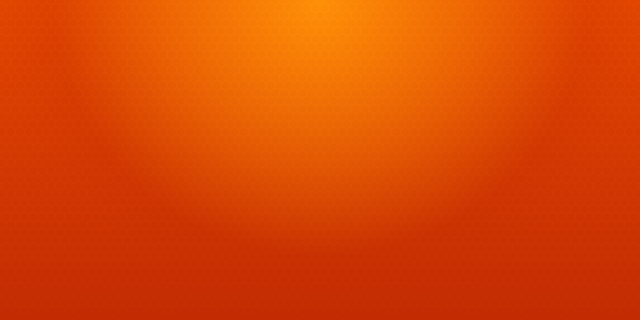
This background is drawn by a Shadertoy shader. Its source:

```glsl
// Orange backdrop with a warm glow from the top centre and a faint honeycomb.

// Distance from p to the nearest border of a pointy-top hexagon grid, cell width 1.
float hexBorder(vec2 p) {
    vec2 cell = vec2(1.0, 1.7320508);
    vec2 a = mod(p, cell) - 0.5 * cell;
    vec2 b = mod(p + 0.5 * cell, cell) - 0.5 * cell;
    vec2 q = abs(dot(a, a) < dot(b, b) ? a : b);
    return 0.5 - max(q.x, dot(q, vec2(0.5, 0.8660254)));
}

void mainImage(out vec4 fragColor, in vec2 fragCoord) {
    vec2 uv = fragCoord / iResolution.xy;
    vec2 pos = (fragCoord - vec2(0.5 * iResolution.x, iResolution.y)) / iResolution.y;

    // Vertical base gradient
    vec3 color = mix(vec3(0.765, 0.17, 0.01), vec3(0.89, 0.28, 0.005), uv.y);

    // Radial glow, with a slightly darker rim where it fades out
    float radius = length(pos * vec2(0.96, 1.0)) / 0.8;
    float glow = clamp(1.0 - radius, 0.0, 1.0);
    float rim = smoothstep(0.55, 0.95, radius) * (1.0 - smoothstep(0.95, 1.25, radius));
    color = mix(color, vec3(0.78, 0.19, 0.005), 0.2 * rim);
    color = mix(color, vec3(1.0, 0.565, 0.03), glow);

    // Pale honeycomb lines, softened to at least one pixel
    float cellWidth = 0.028;
    float softness = max(0.12, 1.0 / (cellWidth * iResolution.y));
    float line = 1.0 - smoothstep(0.0, softness, hexBorder(pos / cellWidth));
    color += vec3(0.012, 0.022, 0.006) * (line - 0.3) * (0.5 + 0.5 * uv.y);

    fragColor = vec4(clamp(color, 0.0, 1.0), 1.0);
}
```
